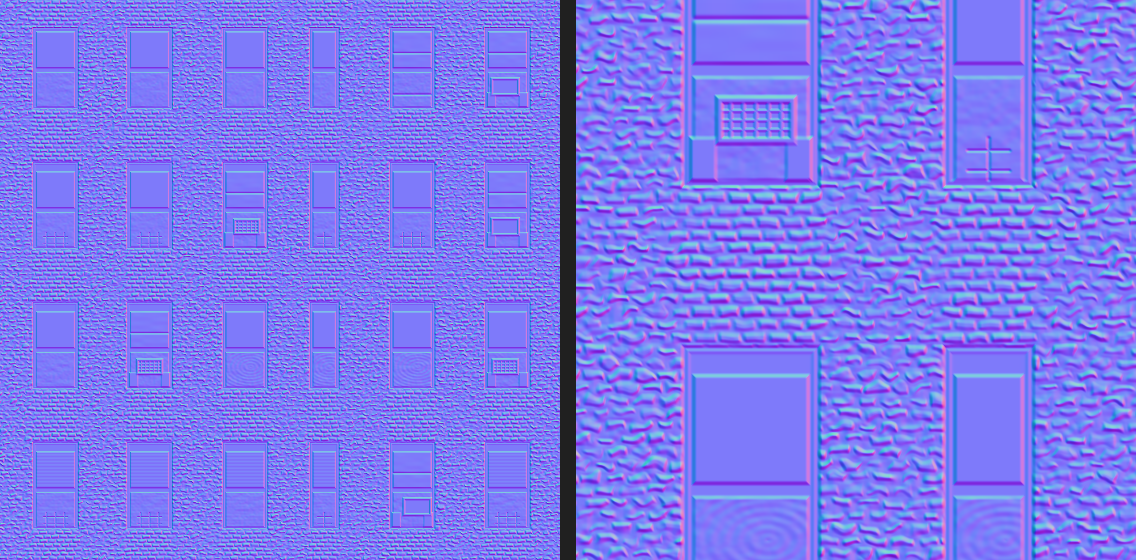
Left, the full canvas; right, a detail of the centre.
This texture map is drawn by a WebGL 2 fragment shader. Its source:

```glsl
#version 300 es
precision highp float;
uniform vec2 u_resolution;
out vec4 fragColor;

#define FLOORS 4.0
#define BRICKS vec2(68.0, 132.0)
#define BRICK_RELIEF 0.0014
#define BRICK_WARP 0.0046
#define GRAIN 0.0011
#define PANE_RELIEF 0.0018
#define RECESS_DEPTH 0.0010
#define BEVEL 0.0029
#define SAMPLE_STEP 0.0007

// Window features, combined as bits
const int UNIT = 1, SPLIT = 2, GUARD = 4, BLINDS = 8, RIPPLES = 16, LOW_RAIL = 32, GRILLE = 64;
const int FEATURES[24] = int[24](
    12, 12, 8, 12, 3, 12,
    0, 67, 16, 16, 16, 65,
    4, 4, 67, 4, 4, 3,
    0, 0, 0, 0, 34, 3);
const float COLUMN_X[6] = float[6](0.099, 0.267, 0.4375, 0.579, 0.736, 0.906);
const float UNIT_SHIFT[6] = float[6](0.0, 0.0, 0.003, 0.0, 0.009, -0.004);

float hash(vec2 p) {
    vec3 q = fract(p.xyx * vec3(0.1031, 0.1030, 0.0973));
    q += dot(q, q.yzx + 33.33);
    return fract((q.x + q.y) * q.z);
}

float noise(vec2 p) {
    vec2 i = floor(p), f = fract(p);
    f = f * f * (3.0 - 2.0 * f);
    return mix(mix(hash(i), hash(i + vec2(1, 0)), f.x),
               mix(hash(i + vec2(0, 1)), hash(i + vec2(1, 1)), f.x), f.y);
}

float box(vec2 p, vec2 center, vec2 halfSize) {
    vec2 q = abs(p - center) - halfSize;
    return max(q.x, q.y);
}

// Raised plate with a bevel just inside its edge
float plate(float d, float bevel) { return 1.0 - smoothstep(-bevel, 0.0, d); }

float groove(float x, float width) { return exp(-x * x / (width * width)); }

// Rough bricks of uneven size, in broken courses beside the windows
float brickHeight(vec2 p, float calm) {
    float rough = 1.0 - 0.65 * calm;
    vec2 warp = vec2(noise(p * 150.0), noise(p * 150.0 + 31.0)) - 0.5;
    vec2 g = (p + warp * BRICK_WARP * rough) * BRICKS;
    float row = floor(g.y);
    g.x += 0.5 * mod(row, 2.0) + 0.3 * hash(vec2(row, 7.0));
    vec2 id = floor(g), f = fract(g);
    float size = hash(id), shift = hash(id + 19.0);
    vec2 low = vec2(0.12, 0.2) * rough * vec2(size, shift);
    vec2 high = 1.0 - vec2(0.12, 0.2) * rough * vec2(shift, size);
    vec2 rise = smoothstep(low, low + vec2(0.2, 0.36), f);
    vec2 fall = smoothstep(1.0 - high, 1.0 - high + vec2(0.15, 0.44), 1.0 - f);
    float relief = BRICK_RELIEF * (0.5 + 0.8 * hash(id + 43.0) + 0.2 * calm);
    float grain = noise(p * vec2(230.0, 270.0)) * (1.0 - 0.4 * calm);
    return relief * rise.x * rise.y * fall.x * fall.y + GRAIN * grain;
}

// Air conditioner with filler panels at both sides
float unitHeight(vec2 p, float h, float w, float shift, bool grille) {
    vec2 side = vec2(abs(p.x), p.y);
    h = mix(h, 0.0026, plate(box(side, vec2(w - 0.007, -0.053), vec2(0.009, 0.014)), BEVEL));
    vec2 center = vec2(shift, -0.030);
    float d = box(p, center, grille ? vec2(0.025, 0.0155) : vec2(0.027, 0.0175));
    h = mix(h, 0.0036, plate(d, BEVEL));
    float face = plate(d + 0.004, 0.0022);
    vec2 slots = abs(fract((p - center) / vec2(0.0075, 0.0056)) - 0.5);
    float bars = grille ? smoothstep(0.25, 0.45, max(slots.x, slots.y)) : 0.0;
    return h - face * (0.0017 - 0.0008 * bars);
}

// Two sashes; the meeting rail lies at y = 0
float windowHeight(vec2 p, float w, int kind, float seed, float shift) {
    float upper = plate(box(p, vec2(0.0, 0.036), vec2(w, 0.0335)), BEVEL);
    float lower = plate(box(p, vec2(0.0, -0.035), vec2(w, 0.032)), BEVEL);
    float h = PANE_RELIEF * (upper + 0.55 * lower);
    h += lower * 0.0006 * noise(p * vec2(70.0, 140.0) + seed * 91.0);
    h += lower * 0.0003 * noise(p * vec2(230.0, 280.0) + seed * 53.0);
    if ((kind & SPLIT) != 0) {
        h -= PANE_RELIEF * upper * groove(p.y - 0.030, 0.0017);
        h += 0.0004 * upper * noise(p * vec2(60.0, 130.0) + seed * 37.0);
    }
    if ((kind & BLINDS) != 0)
        h += 0.0001 * (upper + 0.4 * lower) * sin(p.y * 1050.0);
    if ((kind & RIPPLES) != 0)
        h += 0.00011 * lower * sin(length((p - vec2(0.01, -0.03)) * vec2(1.0, 1.5)) * 800.0);
    if ((kind & LOW_RAIL) != 0)
        h -= PANE_RELIEF * lower * groove(p.y + 0.044, 0.002);
    if ((kind & GUARD) != 0) {
        vec2 bars = abs(fract(p / vec2(0.016, 0.012)) - 0.5);
        float area = plate(box(p, vec2(0.0, -0.053), vec2(w * 0.65, 0.014)), 0.002);
        h -= 0.0010 * area * smoothstep(0.38, 0.5, max(bars.x, bars.y));
    }
    if ((kind & UNIT) != 0) h = unitHeight(p, h, w, shift, (kind & GRILLE) != 0);
    return h;
}

float wallHeight(vec2 p) {
    int level = int(clamp(floor(p.y * FLOORS), 0.0, FLOORS - 1.0));
    int column = 0;
    for (int i = 1; i < 6; i++)
        if (abs(p.x - COLUMN_X[i]) < abs(p.x - COLUMN_X[column])) column = i;
    vec2 q = vec2(p.x - COLUMN_X[column], fract(p.y * FLOORS) / FLOORS - 0.5 / FLOORS);
    float w = column == 3 ? 0.0215 : 0.0355;

    // Masonry is more even above and below the openings
    float calm = 1.0 - smoothstep(w, w + 0.012, abs(q.x));
    float h = brickHeight(p, calm);

    // The top floor has shorter openings
    float top = level == 3 ? 0.077 : 0.087;
    vec2 middle = vec2(0.0, 0.5 * (top - 0.071)), size = vec2(w + 0.0065, 0.5 * (top + 0.071));
    float opening = plate(box(q, middle, size), 0.0025);
    float seed = hash(vec2(column, level) + 3.7);
    int kind = FEATURES[level * 6 + column];
    float inset = windowHeight(q, w, kind, seed, UNIT_SHIFT[column]) - RECESS_DEPTH;

    // Thin trim line between the wall and the sashes
    inset += 0.0005 * groove(box(q, middle, size) + 0.0045, 0.0012);
    return mix(h, inset, opening);
}

void main() {
    vec2 p = gl_FragCoord.xy / u_resolution;
    vec2 e = vec2(SAMPLE_STEP, 0.0);
    vec2 slope = vec2(wallHeight(p + e.xy) - wallHeight(p - e.xy),
                      wallHeight(p + e.yx) - wallHeight(p - e.yx)) / (2.0 * SAMPLE_STEP);

    // Encode the surface direction as colour
    vec3 normal = normalize(vec3(-slope, 1.0));
    fragColor = vec4(vec3(0.495, 0.48, 0.49) + normal * vec3(0.5, 0.5, 0.49), 1.0);
}
```
